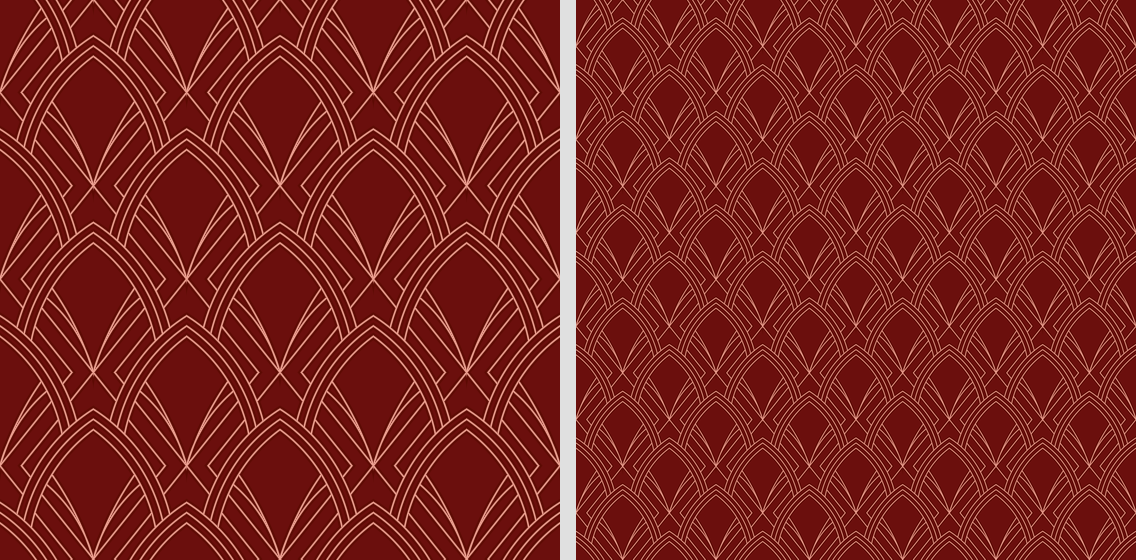
Left: one tile. Right: repeated 2 by 2.
A Shadertoy shader for this pattern:

```glsl
// Art deco scales: staggered rows of pointed triple arches, each holding a fan.
// Mirrored circle arcs and chevrons give a line distance; lower rows hide upper ones.
// All lengths are in repeats, with y measured downward from the tip of an arch.

#define REPEATS 3.0
#define TIP_OFFSET 0.192
#define ARCH_CENTRE vec2(-0.504, 0.797)
#define BAND_STEP 0.0453
#define FAN_Y 0.803
#define FAN_SLOPE 1.25
#define CHEVRON_X 0.115
#define LINE_HALF 0.0044
#define HALO_WIDTH 0.017
#define GROUND vec3(0.42, 0.06, 0.05)
#define SHADE vec3(0.36, 0.04, 0.01)
#define LINE_COLOUR vec3(0.94, 0.64, 0.58)

// Distance to a circle that passes through a given point.
float arcThrough(vec2 p, vec2 centre, vec2 through) {
    return abs(distance(p, centre) - distance(through, centre));
}

// Distance to a sideways V whose corner lies at the height of the fan root.
float chevron(vec2 p, float cornerX) {
    float rise = abs(p.y - FAN_Y) - FAN_SLOPE * (p.x - cornerX);
    return abs(rise) / length(vec2(1.0, FAN_SLOPE));
}

// Two curved ribs and two straight ones, for the mirrored half x >= 0.
float fanDistance(vec2 p) {
    vec2 root = vec2(0.0, FAN_Y);
    float ribs = min(arcThrough(p, vec2(1.530, 1.273), root),
                     arcThrough(p, vec2(0.768, 1.006), root));
    return min(ribs, min(chevron(p, 0.0), chevron(p, CHEVRON_X)));
}

// Lays one arch over the line distance of everything behind it.
float layArch(float behind, vec2 p) {
    p.x = abs(p.x);
    float depth = length(ARCH_CENTRE) - distance(p, ARCH_CENTRE);
    float outline = abs(depth);
    if (depth < 0.0) return min(behind, outline);

    float bands = min(outline, min(abs(depth - BAND_STEP), abs(depth - 2.0 * BAND_STEP)));
    return depth > 2.0 * BAND_STEP ? min(bands, fanDistance(p)) : bands;
}

void mainImage(out vec4 fragColor, in vec2 fragCoord) {
    vec2 uv = fragCoord / iResolution.xy;
    vec2 p = vec2(uv.x, 1.0 - uv.y) * REPEATS;
    float pixel = REPEATS / min(iResolution.x, iResolution.y);

    // Rows from back to front, every second one shifted by half a repeat.
    float frontRow = floor((p.y - TIP_OFFSET) * 2.0) + 1.0;
    float d = 1.0;
    for (int i = 4; i >= 0; i--) {
        float row = frontRow - float(i);
        float shift = 0.5 * mod(row, 2.0);
        vec2 local = vec2(fract(p.x + shift) - 0.5, p.y - TIP_OFFSET - 0.5 * row);
        d = layArch(d, local);
    }

    // Faint dark edging beneath the fine lines.
    float halo = 1.0 - smoothstep(0.7 * HALO_WIDTH, 1.2 * HALO_WIDTH, d);
    float ink = 1.0 - smoothstep(LINE_HALF - 0.75 * pixel, LINE_HALF + 0.75 * pixel, d);
    vec3 colour = mix(GROUND, SHADE, halo);
    fragColor = vec4(mix(colour, LINE_COLOUR, ink), 1.0);
}
```
